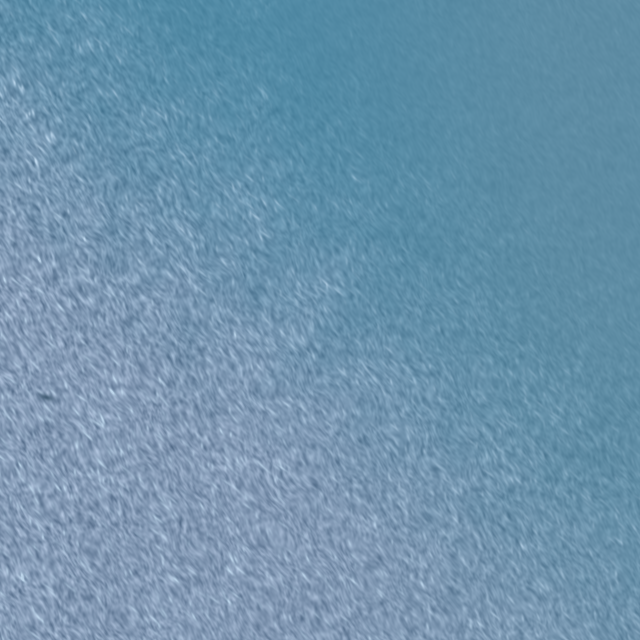
This texture is drawn by a WebGL 1 fragment shader. Its source:

```glsl
precision highp float;

uniform vec2 u_resolution;

const vec3 TEAL = vec3(0.315, 0.540, 0.645);
const vec3 LAVENDER = vec3(0.505, 0.592, 0.700);
const vec3 HAZE = vec3(0.375, 0.550, 0.640);
const vec3 GLINT = vec3(0.78, 0.88, 0.96);
const vec3 SPECK = vec3(0.20, 0.31, 0.40);
const float STREAK_ANGLE = -1.06;

vec2 hash2(vec2 p) {
  vec3 q = fract(p.xyx * vec3(0.1031, 0.1030, 0.0973));
  q += dot(q, q.yzx + 33.33);
  return fract((q.xx + q.yz) * q.zy);
}

// Coordinates along and across a direction
vec2 alignTo(vec2 p, float angle) {
  vec2 along = vec2(cos(angle), sin(angle));
  return vec2(dot(p, along), dot(p, vec2(-along.y, along.x)));
}

float cornerSlope(vec2 cell, vec2 offset) {
  return dot(hash2(cell) * 2.0 - 1.0, offset);
}

float gradientNoise(vec2 p) {
  vec2 i = floor(p);
  vec2 f = p - i;
  vec2 w = f * f * f * (f * (f * 6.0 - 15.0) + 10.0);
  vec2 e = vec2(0.0, 1.0);
  float low = mix(cornerSlope(i, f), cornerSlope(i + e.yx, f - e.yx), w.x);
  float high = mix(cornerSlope(i + e.xy, f - e.xy), cornerSlope(i + e.yy, f - e.yy), w.x);
  return mix(low, high, w.y);
}

// Fine brushed relief, stretched along the streak direction
float brushedGrain(vec2 p) {
  vec2 bend = vec2(gradientNoise(p * 17.0 + 40.0), gradientNoise(p * 17.0 + 90.0));
  vec2 q = alignTo(p + 0.012 * bend, STREAK_ANGLE) + 3.0;
  float coarse = gradientNoise(q * vec2(52.0, 125.0));
  float fine = gradientNoise(q * vec2(105.0, 230.0) + 57.0);
  return coarse + 0.8 * fine;
}

// Short bright dashes, one per jittered cell
float glints(vec2 p, float density, float seed) {
  vec2 g = p * density + seed;
  vec2 cell = floor(g);
  float light = 0.0;
  for (int y = -1; y <= 1; y++) {
    for (int x = -1; x <= 1; x++) {
      vec2 id = cell + vec2(float(x), float(y));
      vec2 place = hash2(id);
      vec2 traits = hash2(id + 171.3);
      float angle = STREAK_ANGLE + (traits.x - 0.5) * 0.9;
      vec2 d = alignTo((g - id - place) / density, angle);
      d /= vec2(mix(0.004, 0.0095, traits.x * traits.y + 0.3 * place.x), 0.0020);
      light += pow(traits.y, 3.0) * exp(-dot(d, d));
    }
  }
  return light;
}

void main() {
  vec2 p = gl_FragCoord.xy / u_resolution;

  // Diagonal sheen, strongest at the lower left
  float mottle = gradientNoise(p * 9.0 + 11.0) + 0.8 * gradientNoise(p * 26.0 + 5.0);
  float sheen = 0.9 - 0.7 * p.x - p.y + 0.08 * mottle;
  float pale = smoothstep(-0.36, 0.42, sheen);
  float rough = smoothstep(-0.5, 0.35, sheen) * (1.0 - 0.45 * p.x);

  // Base tint with a greyer right edge
  vec3 color = mix(TEAL, LAVENDER, pale);
  float haze = smoothstep(0.4, 0.95, p.x) * (1.0 - 0.6 * pale);
  color = mix(color, HAZE, 0.85 * haze);
  color += 0.030 * mottle * mix(0.3, 1.0, rough);

  // Surface texture
  float grain = brushedGrain(p);
  color += vec3(1.0, 0.94, 0.90) * grain * mix(0.028, 0.215, rough);

  float sparkle = glints(p, 50.0, 7.0) + glints(p, 57.0, 83.4) + glints(p, 66.0, 151.7);
  float patches = 0.85 + 0.8 * mottle;
  color = mix(color, GLINT, clamp(sparkle * patches * mix(0.04, 0.68, rough), 0.0, 0.85));

  // Small dark fleck
  vec2 fleck = alignTo(p - vec2(0.073, 0.379), -0.25) / vec2(0.011, 0.0045);
  color = mix(color, SPECK, 0.8 * exp(-dot(fleck, fleck)));

  gl_FragColor = vec4(color, 1.0);
}
```
